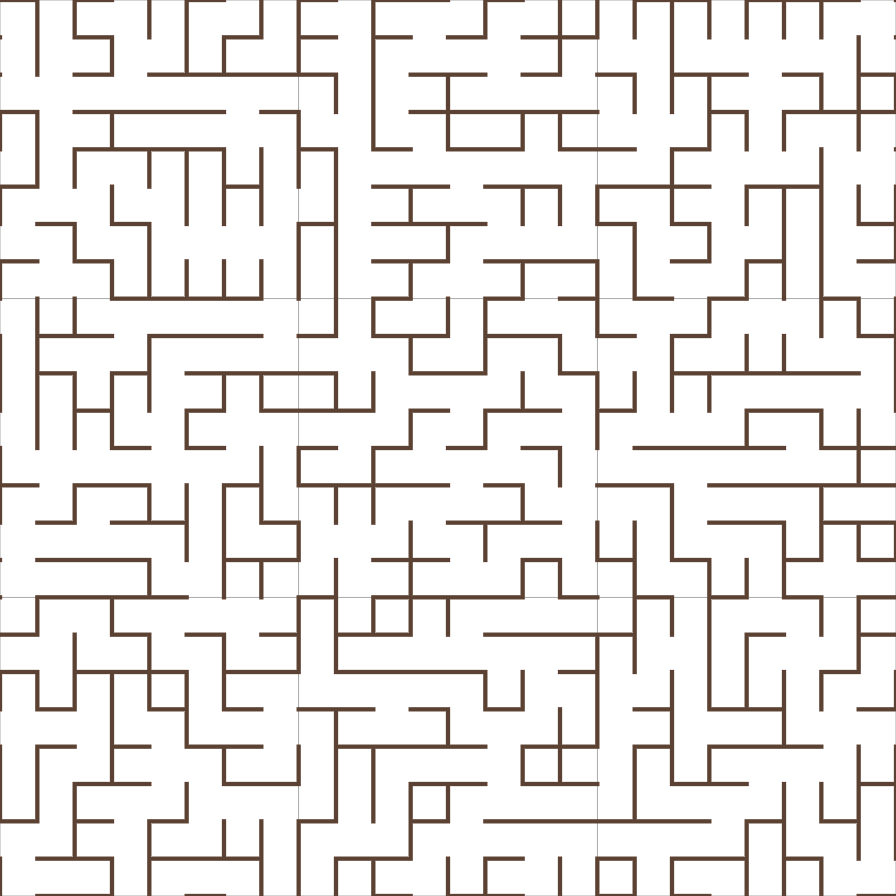
Write a WebGL 2 fragment shader that draws this pattern.

```glsl
#version 300 es
precision highp float;
// Draws a maze of thin brown walls on white, with faint seams between square panels.

uniform vec2 u_resolution;
out vec4 outColor;

const vec3 PAPER_COLOR = vec3(1.0);
const vec3 WALL_COLOR = vec3(0.36, 0.26, 0.20);
const vec3 SEAM_COLOR = vec3(0.55);
const float CELLS = 24.0;          // cells across the canvas
const float PANEL_CELLS = 8.0;     // cells between seams
const float WALL_WIDTH = 0.115;    // in cells
const float SEAM_WIDTH = 0.02;     // in cells
const float ALIGNMENT = 0.25;      // chance that a post follows its 2x2 block
const float SEED = 17.0;

float hash(vec2 p, float salt) {
    vec3 q = fract(vec3(p.xyx + salt + SEED) * vec3(0.1031, 0.1030, 0.0973));
    q += dot(q, q.yzx + 33.33);
    return fract((q.x + q.y) * q.z);
}

// One of the four axis directions, from a value in 0..1.
vec2 axisDirection(float value) {
    float quarter = floor(value * 4.0);
    float side = quarter < 2.0 ? 1.0 : -1.0;
    return mod(quarter, 2.0) < 0.5 ? vec2(side, 0.0) : vec2(0.0, side);
}

vec2 firstChoice(vec2 post) {
    bool aligned = hash(post, 5.3) < ALIGNMENT;
    return axisDirection(aligned ? hash(floor(post * 0.5), 41.7) : hash(post, 0.0));
}

// Every post grows one wall; odd posts turn aside if two would coincide.
vec2 wallDirection(vec2 post) {
    vec2 dir = firstChoice(post);
    bool odd = mod(post.x + post.y, 2.0) > 0.5;
    bool doubled = dot(dir, firstChoice(post + dir)) < -0.5;
    if (odd && doubled) {
        dir = vec2(-dir.y, dir.x) * (hash(post, 9.1) < 0.5 ? 1.0 : -1.0);
    }
    return dir;
}

// Share of a pixel covered by a band on each axis.
vec2 bandCoverage(vec2 offset, vec2 halfSize, float pixel) {
    vec2 low = max(offset - halfSize, -0.5 * pixel);
    vec2 high = min(offset + halfSize, 0.5 * pixel);
    return clamp((high - low) / pixel, 0.0, 1.0);
}

float wallCoverage(vec2 p, float pixel) {
    vec2 nearest = floor(p + 0.5);
    float coverage = 0.0;
    for (int y = -1; y <= 1; y++) {
        for (int x = -1; x <= 1; x++) {
            vec2 post = nearest + vec2(x, y);
            vec2 dir = wallDirection(post);
            vec2 halfSize = 0.5 * (abs(dir) + WALL_WIDTH);
            vec2 band = bandCoverage(p - post - 0.5 * dir, halfSize, pixel);
            coverage = max(coverage, band.x * band.y);
        }
    }
    return coverage;
}

float seamCoverage(vec2 p, float pixel) {
    vec2 offset = p - PANEL_CELLS * floor(p / PANEL_CELLS + 0.5);
    vec2 band = bandCoverage(offset, vec2(0.5 * SEAM_WIDTH), pixel);
    return max(band.x, band.y);
}

void main() {
    float pixel = CELLS / min(u_resolution.x, u_resolution.y);
    vec2 p = gl_FragCoord.xy * pixel;

    vec3 color = mix(PAPER_COLOR, SEAM_COLOR, seamCoverage(p, pixel));
    color = mix(color, WALL_COLOR, wallCoverage(p, pixel));
    outColor = vec4(color, 1.0);
}
```
